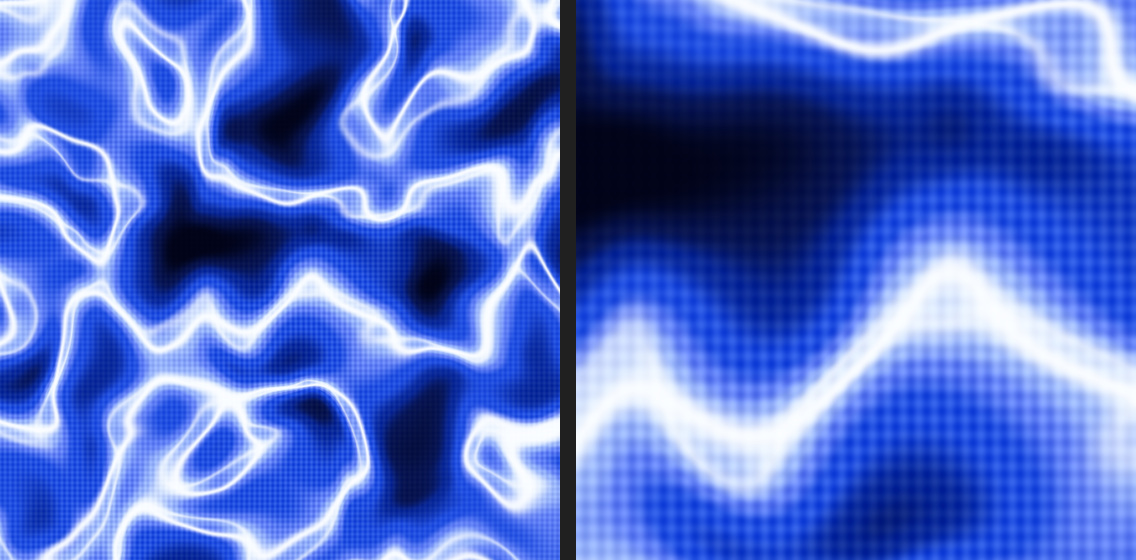
Left, the full canvas; right, a detail of the centre.
This background is drawn by a three.js fragment shader. Its source:

```glsl
// Glowing white electric filaments and ribbons over blue haze with dark hollows and a fine screen weave.
varying vec2 vUv;

const float WEB_SCALE = 4.6;       // noise cells across the canvas
const float DETAIL = 0.2;          // strength of the finer octave
const float BEND = 0.35;           // meander of the filaments
const float RIBBON_SPREAD = 0.55;  // gap between the paired filaments
const float CORE_WIDTH = 0.034;    // filament thickness, in field units
const float WEAVE_COUNT = 108.0;   // screen threads across the canvas
const float WEAVE_DEPTH = 0.13;

const vec3 WHITE = vec3(0.98, 0.99, 1.0);
const vec3 PALE = vec3(0.84, 0.90, 0.99);
const vec3 SKY = vec3(0.59, 0.70, 0.98);
const vec3 AZURE = vec3(0.38, 0.50, 0.96);
const vec3 BLUE = vec3(0.13, 0.31, 0.88);
const vec3 DEEP = vec3(0.04, 0.16, 0.60);
const vec3 NAVY = vec3(0.03, 0.08, 0.32);
const vec3 NIGHT = vec3(0.005, 0.015, 0.10);
const float TAU = 6.28318;

float hash(vec2 p) {
  vec3 q = fract(p.xyx * 0.1031);
  q += dot(q, q.yzx + 33.33);
  return fract((q.x + q.y) * q.z);
}

// Dot product of a random unit gradient with the offset from its corner
float corner(vec2 cell, vec2 offset) {
  float angle = TAU * hash(cell);
  return dot(vec2(cos(angle), sin(angle)), offset);
}

float gradientNoise(vec2 p) {
  vec2 i = floor(p);
  vec2 f = p - i;
  vec2 u = f * f * f * (f * (f * 6.0 - 15.0) + 10.0);
  vec2 e = vec2(1.0, 0.0);
  float low = mix(corner(i, f), corner(i + e, f - e), u.x);
  float high = mix(corner(i + e.yx, f - e.yx), corner(i + 1.0, f - 1.0), u.x);
  return mix(low, high, u.y);
}

vec2 drift(vec2 p) {
  return vec2(gradientNoise(p), gradientNoise(p + vec2(41.7, 17.3)));
}

// Signed field whose zero contours are the filaments
float webField(vec2 p) {
  return gradientNoise(p) + DETAIL * gradientNoise(p * 2.1 + 63.4);
}

float core(float field) {
  float d = field / CORE_WIDTH;
  return exp(-d * d);
}

// Colour by distance from the filaments, from white heat to night
vec3 glowRamp(float d) {
  vec3 c = mix(WHITE, PALE, smoothstep(0.0, 0.028, d));
  c = mix(c, SKY, smoothstep(0.026, 0.072, d));
  c = mix(c, AZURE, smoothstep(0.070, 0.118, d));
  c = mix(c, BLUE, smoothstep(0.115, 0.178, d));
  c = mix(c, DEEP, smoothstep(0.205, 0.320, d));
  c = mix(c, NAVY, smoothstep(0.315, 0.405, d));
  return mix(c, NIGHT, smoothstep(0.390, 0.520, d));
}

void main() {
  // Paired contours, drifting apart into ribbons
  vec2 p = vUv * WEB_SCALE + 23.0;
  p += BEND * drift(p * 1.3 + 9.1);
  float first = webField(p);
  float second = webField(p + RIBBON_SPREAD * drift(p * 0.8 + 71.0));

  // Haze and bright cores
  float d = 0.5 * (abs(first) + abs(second));
  vec3 color = glowRamp(d);
  color = mix(color, WHITE, 0.95 * core(first));
  color = mix(color, WHITE, 0.50 * core(second * 1.3));

  // Screen weave, strongest in the mid tones and in patches
  vec2 threads = cos(TAU * WEAVE_COUNT * (vUv + 0.004 * drift(vUv * 2.0)));
  float weave = 0.6 * threads.x + 0.4 * threads.y;
  float patches = smoothstep(-0.4, 0.4, gradientNoise(vUv * 3.0 + 5.0));
  float midTone = 4.0 * color.g * (1.0 - color.g);
  color += WEAVE_DEPTH * weave * midTone * mix(0.5, 1.0, patches) * vec3(0.8, 0.8, 0.4);

  gl_FragColor = vec4(clamp(color, 0.0, 1.0), 1.0);
}
```
